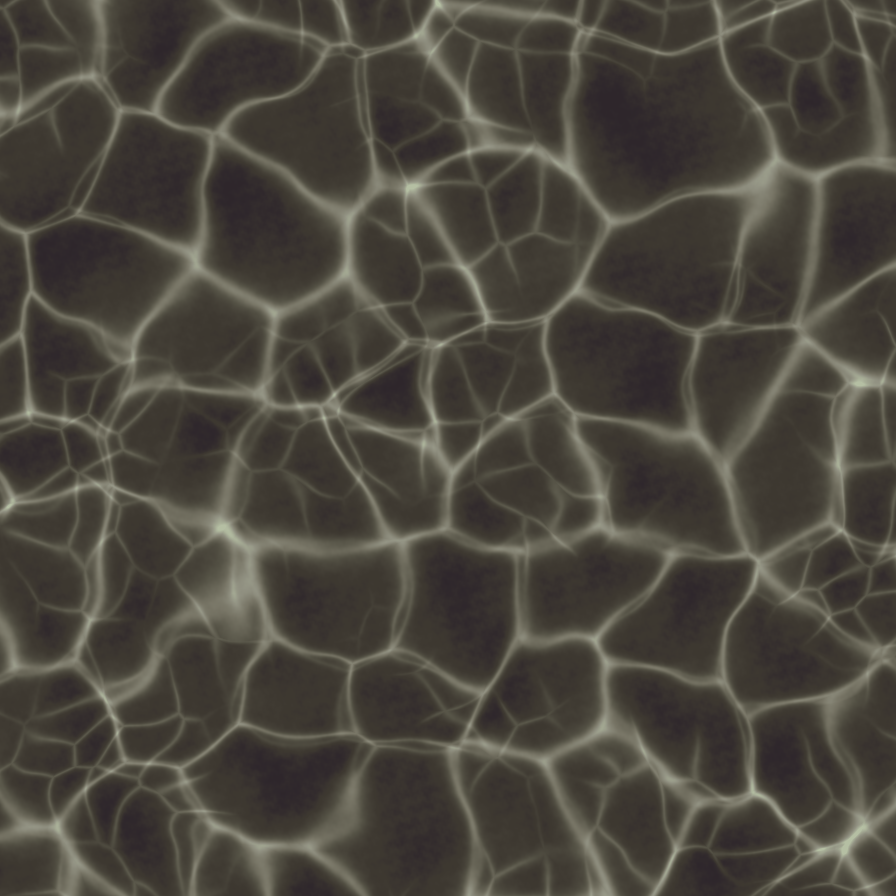
Write a three.js fragment shader that draws this texture.

```glsl
varying vec2 vUv;

// Tone ramp, dark hollows to bright knots
const vec3 DEEP  = vec3(0.18, 0.15, 0.17);
const vec3 DARK  = vec3(0.24, 0.22, 0.19);
const vec3 MOSS  = vec3(0.33, 0.32, 0.27);
const vec3 GREY  = vec3(0.47, 0.46, 0.40);
const vec3 PALE  = vec3(0.57, 0.57, 0.51);
const vec3 GLINT = vec3(0.71, 0.75, 0.64);

// Web sizes, in cells across the canvas
const float MAIN_CELLS = 7.5;
const float FINE_CELLS = 15.0;
const float JITTER = 0.9;

// Distortion, in canvas units
const float WARP = 0.024;
const float TWIN_SHIFT = 0.016;

// Light of each part
const float MAIN_LIGHT = 0.37;
const float TWIN_LIGHT = 0.27;
const float FINE_LIGHT = 0.30;
const float KNOT_LIGHT = 0.24;
const float FLOOR_LIGHT = 0.055;
const float CLOUD_LIGHT = 0.06;
const float GRAIN_LIGHT = 0.018;

// Strand half widths, in cell units
const float THIN = 0.045;
const float THICK = 0.12;
const float KNOT_SIZE = 0.13;

const mat2 TURN = mat2(0.8, 0.6, -0.6, 0.8);

vec2 hash2(vec2 cell) {
  vec2 q = vec2(dot(cell, vec2(127.1, 311.7)), dot(cell, vec2(269.5, 183.3)));
  return fract(sin(q) * 43758.55);
}

// Layered sines, roughly -1 to 1
float ripple(vec2 p) {
  float sum = 0.0;
  float amp = 0.5;
  for (int i = 0; i < 4; i++) {
    p = TURN * p * 1.65 + 1.7;
    sum += amp * sin(p.x + 1.3 * sin(p.y));
    amp *= 0.6;
  }
  return sum;
}

vec2 ripple2(vec2 p) {
  return vec2(ripple(p), ripple(p + vec2(19.3, 7.1)));
}

// Cellular noise: x is the gap to the nearest border, y to the nearest corner
vec2 cellGaps(vec2 p) {
  vec2 base = floor(p);
  vec3 near = vec3(9.0);
  for (int j = -2; j <= 2; j++) {
    for (int i = -2; i <= 2; i++) {
      vec2 cell = base + vec2(float(i), float(j));
      vec2 seed = cell + 0.5 + JITTER * (hash2(cell) - 0.5);
      float d = distance(p, seed);
      if (d < near.x) near = vec3(d, near.xy);
      else if (d < near.y) near = vec3(near.x, d, near.y);
      else near.z = min(near.z, d);
    }
  }
  return near.yz - near.x;
}

// Bright core with a soft halo
float strand(float gap, float width) {
  return width * width / (width * width + gap * gap);
}

float knot(float gap) {
  return exp(-gap * gap / (KNOT_SIZE * KNOT_SIZE));
}

vec3 toneRamp(float t) {
  vec3 c = mix(DEEP, DARK, smoothstep(0.0, 0.11, t));
  c = mix(c, MOSS, clamp((t - 0.11) / 0.19, 0.0, 1.0));
  c = mix(c, GREY, clamp((t - 0.30) / 0.24, 0.0, 1.0));
  c = mix(c, PALE, clamp((t - 0.54) / 0.20, 0.0, 1.0));
  return mix(c, GLINT, clamp((t - 0.74) / 0.24, 0.0, 1.0));
}

void main() {
  vec2 p = vUv + WARP * ripple2(vUv * 7.0);
  vec2 twinP = p + TWIN_SHIFT * ripple2(vUv * 9.0 + 31.0);

  // Slow masks vary strand width and strength
  float swell = smoothstep(-0.5, 0.8, ripple(vUv * 8.0 + 4.0));
  float fade = smoothstep(-0.8, 0.5, ripple(vUv * 10.0 + 53.0));
  float fineMask = smoothstep(-0.2, 0.5, ripple(vUv * 6.0 + 77.0));
  float width = mix(THIN, THICK, swell);

  // Two shifted copies of the main web fold into bands
  vec2 mainGap = cellGaps(p * MAIN_CELLS);
  vec2 twinGap = cellGaps(twinP * MAIN_CELLS);
  vec2 fineGap = cellGaps(twinP * FINE_CELLS + 40.0);

  float light = FLOOR_LIGHT + CLOUD_LIGHT * ripple(p * 12.0 + 11.0);
  light += MAIN_LIGHT * mix(0.6, 1.1, fade) * strand(mainGap.x, width);
  light += TWIN_LIGHT * mix(1.15, 0.5, fade) * strand(twinGap.x, width);
  light += FINE_LIGHT * fineMask * strand(fineGap.x, 0.09);
  light += KNOT_LIGHT * knot(mainGap.y) * mix(0.5, 1.0, swell);
  light += GRAIN_LIGHT * ripple(vUv * 150.0);

  gl_FragColor = vec4(toneRamp(light), 1.0);
}
```
